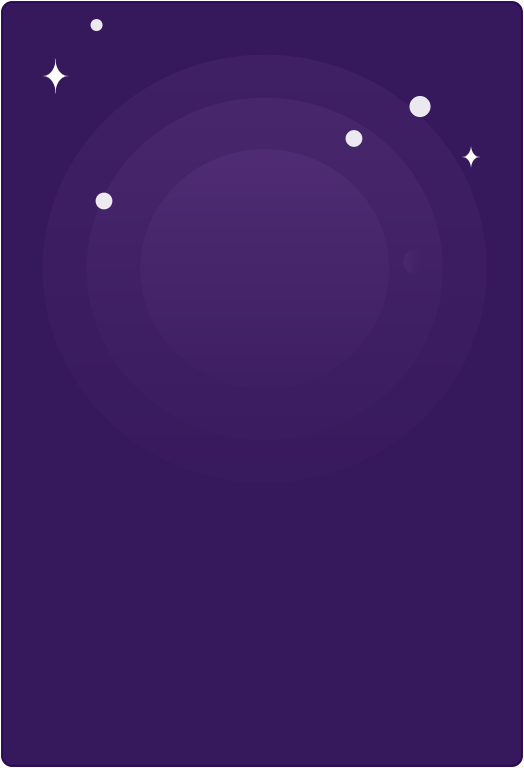
Give the GLSL for this background, as a WebGL 2 fragment shader.

```glsl
#version 300 es
precision highp float;
// Night-violet card with rounded corners: three nested translucent discs
// that fade downwards, a faint crescent, pale dots and four-pointed sparkles.
// All shapes are distance functions in units of the canvas height.

#define BASE vec3(0.213, 0.096, 0.36)
#define RIM vec3(0.16, 0.03, 0.32)
#define GLOW vec3(0.77, 0.53, 0.88)
#define DISC_CENTER vec2(0.3447, 0.65)
#define DISC_TOP 0.068
#define DISC_BOTTOM 0.012
#define DOT_ALPHA 0.9
#define CARD_INSET 0.00137
#define CARD_RADIUS 0.0145
#define RIM_WIDTH 0.0026

uniform vec2 u_resolution;
out vec4 fragColor;

// Antialiased fill of a signed distance, one pixel wide
float coverage(float d) {
    return clamp(0.5 - d * u_resolution.y, 0.0, 1.0);
}

float ellipseDistance(vec2 p, vec2 radii) {
    float k = length(p / radii);
    return k * (k - 1.0) / max(length(p / (radii * radii)), 1e-4);
}

float boxDistance(vec2 p, vec2 halfSize, float radius) {
    vec2 q = abs(p) - halfSize + radius;
    return length(max(q, 0.0)) + min(max(q.x, q.y), 0.0) - radius;
}

// Four points joined by concave quarter ellipses
float sparkleDistance(vec2 p, vec2 halfSize) {
    vec2 q = abs(p) / halfSize;
    float curve = 1.0 - length(max(1.0 - q, 0.0));
    return max(curve, max(q.x, q.y) - 1.0) * min(halfSize.x, halfSize.y);
}

void main() {
    vec2 p = gl_FragCoord.xy / u_resolution.y;
    vec2 halfCanvas = 0.5 * u_resolution / u_resolution.y;
    vec3 color = BASE;

    // Nested discs, each brightest at its top
    vec2 discs[3] = vec2[](vec2(0.289, 0.2786), vec2(0.2318, 0.2227), vec2(0.162, 0.1556));
    for (int i = 0; i < 3; i++) {
        vec2 q = p - DISC_CENTER;
        float height = clamp(0.5 + 0.5 * q.y / discs[i].y, 0.0, 1.0);
        float alpha = mix(DISC_BOTTOM, DISC_TOP, height);
        color = mix(color, GLOW, alpha * coverage(ellipseDistance(q, discs[i])));
    }

    // Faint crescent, fading to the right
    vec3 moon = vec3(0.5417, 0.6589, 0.0169);
    vec2 m = p - moon.xy;
    float fade = 1.0 - smoothstep(-moon.z, 0.4 * moon.z, m.x);
    color = mix(color, GLOW, 0.06 * fade * coverage(length(m) - moon.z));

    // Pale dots: center and radius
    vec3 dots[4] = vec3[](
        vec3(0.1257, 0.9674, 0.0078), vec3(0.5469, 0.8613, 0.0137),
        vec3(0.4609, 0.8197, 0.0109), vec3(0.1354, 0.7383, 0.0109));
    for (int i = 0; i < 4; i++) {
        float d = length(p - dots[i].xy) - dots[i].z;
        color = mix(color, vec3(1.0), DOT_ALPHA * coverage(d));
    }

    // Sparkles: center and half size
    vec4 sparkles[2] = vec4[](
        vec4(0.0723, 0.901, 0.0163, 0.0221), vec4(0.6133, 0.7956, 0.0111, 0.0156));
    for (int i = 0; i < 2; i++) {
        float d = sparkleDistance(p - sparkles[i].xy, sparkles[i].zw);
        color = mix(color, vec3(1.0), coverage(d));
    }

    // Thin dark rim, then white outside the rounded card
    float card = boxDistance(p - halfCanvas, halfCanvas - CARD_INSET, CARD_RADIUS);
    color = mix(RIM, color, coverage(card + RIM_WIDTH));
    color = mix(vec3(1.0), color, coverage(card));

    fragColor = vec4(color, 1.0);
}
```
